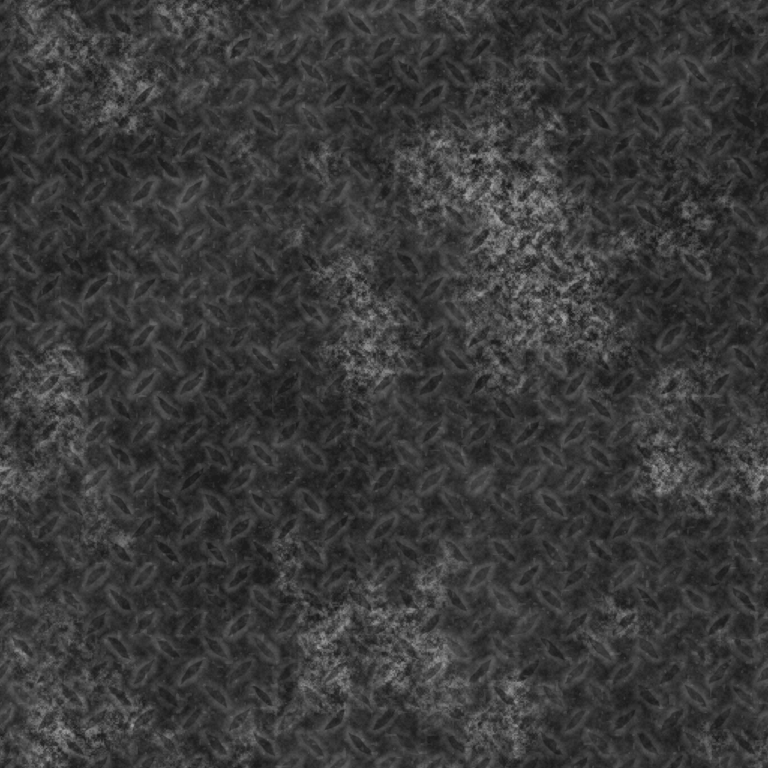
A Shadertoy shader for this texture:

```glsl
// Worn dark steel tread plate: 16 by 16 repeats of crossed lens-shaped studs under pale, grainy scuffs.

float hash(vec2 p) {
    vec3 q = fract(p.xyx * 0.1031);
    q += dot(q, q.yzx + 33.33);
    return fract((q.x + q.y) * q.z);
}

// Value noise with a whole number of cells per canvas, so it tiles
float noise(vec2 uv, float cells) {
    vec2 p = uv * cells, i = floor(p), f = fract(p);
    f = f * f * (3.0 - 2.0 * f);
    vec2 a = mod(i, cells) + cells * 1.7, b = mod(i + 1.0, cells) + cells * 1.7;
    return mix(mix(hash(a), hash(vec2(b.x, a.y)), f.x),
               mix(hash(vec2(a.x, b.y)), hash(b), f.x), f.y);
}

float fbm(vec2 uv, float cells, int octaves, float gain) {
    float sum = 0.0, total = 0.0, weight = 1.0;
    for (int i = 0; i < octaves; i++) {
        sum += weight * noise(uv, cells);
        total += weight;
        weight *= gain;
        cells *= 2.0;
    }
    return sum / total;
}

// Signed distance to a pointed lens standing along y
float lens(vec2 p, float halfLength, float halfWidth) {
    p = abs(p);
    float radius = (halfLength * halfLength + halfWidth * halfWidth) / (2.0 * halfWidth);
    float offset = radius - halfWidth;
    return (p.y - halfLength) * offset > p.x * halfLength
        ? length(p - vec2(0.0, halfLength))
        : length(p + vec2(offset, 0.0)) - radius;
}

void mainImage(out vec4 fragColor, in vec2 fragCoord) {
    vec2 uv = fragCoord / iResolution.y;
    float pixel = 16.0 / iResolution.y;

    // Slightly ragged plate coordinates, one unit per repeat
    vec2 plate = uv * 16.0 + 0.07 * (vec2(noise(uv, 96.0), noise(uv + 0.37, 96.0)) - 0.5);

    // Surface layers
    float grain = fbm(uv, 128.0, 3, 0.8);
    float mottle = fbm(uv, 24.0, 4, 0.65);
    float broad = fbm(uv + vec2(0.13, 0.41), 5.0, 7, 0.62);
    float wear = smoothstep(0.51, 0.72, broad);

    // Rising studs on whole cells, falling studs on half cells
    float rim = 0.0, stud = 0.0;
    for (int k = 0; k < 2; k++) {
        vec2 p = plate + 0.5 * float(1 - k);
        vec2 id = mod(floor(p), 16.0) + 31.0 * float(k);
        vec2 q = fract(p) - 0.5;
        q.x *= k == 0 ? 1.0 : -1.0;
        vec2 along = vec2(q.x - q.y, q.x + q.y) * 0.7071;
        float d = lens(along, 0.32, 0.088);
        float soft = max(0.025, 0.7 * pixel);
        rim = max(rim, smoothstep(0.19, 0.035, d) * (0.75 + 0.35 * hash(id)));
        stud = max(stud, smoothstep(soft, -soft, d) * (0.55 + 0.45 * hash(id + 7.0)));
    }

    // Dark ground, raised grey rims, dark stud tops
    float shade = mix(0.172, 0.268, rim * (0.55 + 0.8 * mottle));
    shade = mix(shade, 0.155, stud);

    // Dirt, fine grain and scattered pale specks
    shade += 0.14 * (mottle - 0.5) + 0.15 * (grain - 0.5);
    shade += 0.07 * smoothstep(0.76, 0.96, noise(uv + 0.21, 170.0));
    shade += 0.1 * (fbm(uv + 0.63, 3.0, 3, 0.5) - 0.5);

    // Scuffs, thinner over the stud tops
    shade += wear * (0.02 + 0.28 * smoothstep(0.2, 0.85, grain)) * (1.0 - 0.45 * stud);

    fragColor = vec4(vec3(clamp(shade, 0.11, 0.62)), 1.0);
}
```
